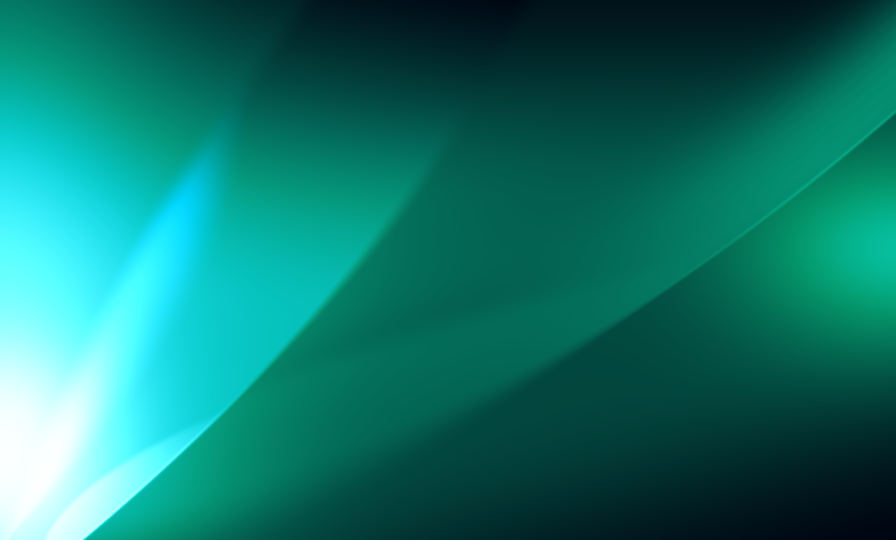
Reproduce this background procedurally as a WebGL 1 fragment shader.

```glsl
precision highp float;
// Abstract teal backdrop: three light fields parted by sweeping curves,
// with a cyan blade and a pale ribbon fanning out of the lower left corner.
// Brightness is summed as one scalar, then tinted by a colour ramp.

uniform vec2 u_resolution;

// Elliptical Gaussian light
float glow(vec2 p, vec2 center, vec2 radius) {
  vec2 q = (p - center) / radius;
  return exp(-dot(q, q));
}

// One-dimensional Gaussian
float bell(float x, float width) {
  return exp(-x * x / (width * width));
}

// Near-black navy through teal and cyan to white
vec3 tealRamp(float light) {
  return vec3(0.03 * light + 0.95 * smoothstep(0.74, 1.42, light),
              light,
              0.055 + 0.72 * light + 0.25 * smoothstep(0.55, 0.95, light));
}

void main() {
  vec2 p = gl_FragCoord.xy / u_resolution;
  float x = p.x;
  float y = p.y;

  // Signed offsets from the sweeping curves
  float mainSide = x - (0.092 + 0.715 * y - 0.22 * y * y);
  float rightSide = y - (-0.076 + 0.314 * x + 0.555 * x * x);
  float bladeSide = x - (0.008 + 0.201 * y + 0.125 * y * y);
  float ribbonDepth = 0.66 * sqrt(max(x - 0.04, 0.0)) - 0.06 - y;

  // Left field: bright haze falling off upward and to the right
  float left = 0.02 + 0.73 * smoothstep(1.28, 0.49, y + 0.25 * x)
             + 0.24 * bell(x, 0.18)
             + 0.4 * glow(p, vec2(0.0, 0.16), vec2(0.13, 0.22))
             - 0.05 * smoothstep(-0.01, 0.03, bladeSide) * smoothstep(0.6, 0.85, y);

  // Blade: crisp left side, feathered right side, tapering at both ends
  float bladeWidth = max(0.4 * y * (0.88 - y), 0.002);
  float blade = smoothstep(-0.014, 0.022, bladeSide)
              * (1.0 - smoothstep(0.3, 1.3, bladeSide / bladeWidth))
              * smoothstep(0.88, 0.6, y);
  left += 0.13 * blade;

  // Pale ribbon tucked against the main curve
  float ribbon = smoothstep(-0.004, 0.014, ribbonDepth) * smoothstep(0.3, 0.1, y);
  left += 0.12 * ribbon;

  // Middle field: light spilling off the main curve, a swell on the right one
  float corner = 0.2 * glow(p, vec2(0.14, 0.06), vec2(0.18, 0.2));
  float spill = 0.19 * exp(-max(mainSide, 0.0) / 0.13) * smoothstep(0.95, 0.3, y);
  float swell = x * x * x * x * bell(rightSide - 0.1, 0.14);
  float middle = 0.03 + 0.31 * smoothstep(1.1, 0.62, y) + corner + spill
               + swell * (0.36 + 0.005 * sin(rightSide * 260.0))
               + 0.07 * bell(rightSide, 0.06) * smoothstep(0.5, 0.9, x);

  // Faint beam continuing the ribbon, with a shadow above it
  float beam = smoothstep(-0.04, 0.02, ribbonDepth) * exp(-max(ribbonDepth, 0.0) / 0.06);
  middle += (0.03 * beam - 0.025 * bell(ribbonDepth + 0.035, 0.05))
          * smoothstep(0.85, 0.5, x) * smoothstep(0.15, 0.3, x);

  // Lower field: dark corner and a green glow on the right side
  float greenGlow = glow(p, vec2(1.01, 0.54), vec2(0.19, 0.19));
  float lower = 0.015 + 0.25 * smoothstep(-0.3, 0.15, y - 0.45 * (x - 0.4))
              + 0.8 * corner + 0.7 * spill + 0.48 * greenGlow;

  // Join the fields; edges soften where the curves fade away
  float aboveSoft = mix(0.07, 0.004, smoothstep(0.25, 0.8, x));
  float above = smoothstep(-aboveSoft, aboveSoft, rightSide);
  float mainSoft = mix(0.003, 0.018, smoothstep(0.1, 0.9, y));
  float outside = smoothstep(-mainSoft, mainSoft, mainSide);
  float light = mix(left, mix(lower, middle, above), outside);

  // Thin rim lights
  light += 0.13 * bell(mainSide, 0.003) * smoothstep(0.4, 0.15, y);
  light += 0.14 * bell(rightSide, 0.004) * smoothstep(0.6, 1.0, x);

  // Tint: bluer blade, greener right-hand light
  vec3 color = tealRamp(light);
  float inside = 1.0 - outside;
  color += vec3(-0.08, 0.0, 0.14) * blade * inside * smoothstep(0.1, 0.55, y);
  color.b -= outside * (0.03 * light + 0.07 * greenGlow * (1.0 - above));
  gl_FragColor = vec4(clamp(color, 0.0, 1.0), 1.0);
}
```
